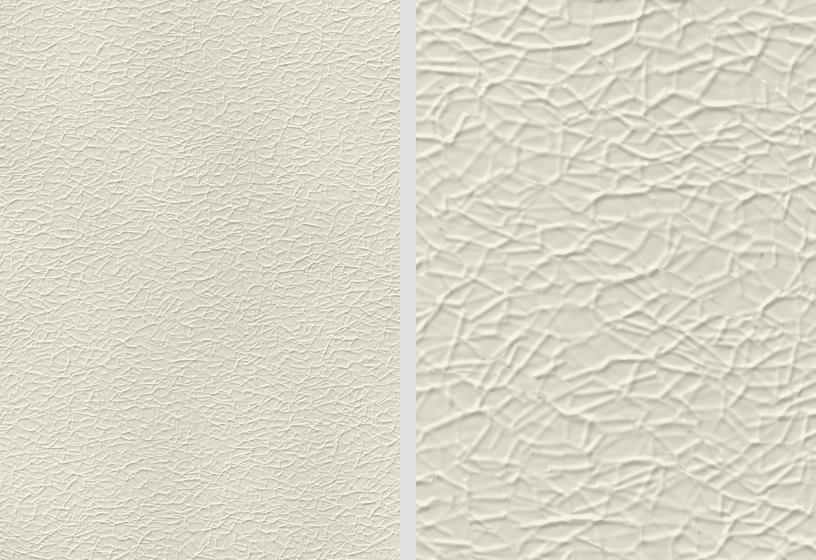
Left: the whole. Right: its middle third, enlarged.
Give the GLSL for this texture, as a Shadertoy shader.

```glsl
const vec3 SHADOW = vec3(0.73, 0.72, 0.67);
const vec3 HIGHLIGHT = vec3(0.935, 0.92, 0.877);
const float BASE_TONE = 0.67;
const float SHADOW_GAIN = 0.75;
const float LIGHT_GAIN = 0.72;
const vec2 TONE_RANGE = vec2(-0.25, 1.12);

// Lengths are fractions of the canvas width
const vec2 LIGHT_STEP = vec2(-0.0006, 0.0013);
const vec2 CELLS = vec2(24.0, 38.0);
const float CREASE_WIDTH = 0.0025;
const float WEAKEST_CREASE = 0.05;
const int LAYERS = 3;
const float LAYER_GROWTH = 0.2;
const float LAYER_TURN = 0.3;
const float JITTER = 0.98;
const float WARP = 0.018;
const float WARP_SCALE = 13.0;
const vec2 GRAIN_SCALE = vec2(105.0, 150.0);
const float GRAIN_HEIGHT = 0.45;
const float MOTTLE = 0.15;
const float CENTRE_SHADE = 0.10;

vec2 hash22(vec2 p) {
    vec3 q = fract(p.xyx * vec3(0.1031, 0.1030, 0.0973));
    q += dot(q, q.yzx + 33.33);
    return fract((q.xx + q.yz) * q.zy);
}

vec2 noise2(vec2 p) {
    vec2 i = floor(p);
    vec2 f = fract(p);
    f = f * f * (3.0 - 2.0 * f);
    vec2 low = mix(hash22(i), hash22(i + vec2(1, 0)), f.x);
    vec2 high = mix(hash22(i + vec2(0, 1)), hash22(i + vec2(1, 1)), f.x);
    return mix(low, high, f.y);
}

vec2 cellPoint(vec2 cell) {
    return cell + 0.5 + JITTER * (hash22(cell) - 0.5);
}

// Raised Voronoi borders, with a random height for each border
float creases(vec2 p, vec2 scale, float seed) {
    vec2 q = p * scale + seed;
    vec2 home = floor(q);
    vec2 nearest = home;
    float best = 1e5;
    for (int y = -1; y <= 1; y++)
    for (int x = -1; x <= 1; x++) {
        vec2 cell = home + vec2(x, y);
        vec2 offset = cellPoint(cell) - q;
        float d = dot(offset, offset);
        if (d < best) {
            best = d;
            nearest = cell;
        }
    }

    vec2 a = cellPoint(nearest);
    float height = 0.0;
    for (int y = -2; y <= 2; y++)
    for (int x = -2; x <= 2; x++) {
        if (x == 0 && y == 0) continue;
        vec2 cell = nearest + vec2(x, y);
        vec2 b = cellPoint(cell);
        vec2 normal = normalize(b - a);
        // Border distance, brought back from cell space to canvas space
        float d = dot(0.5 * (a + b) - q, normal) / length(normal * scale);
        float strength = mix(WEAKEST_CREASE, 1.0, hash22(nearest + cell + 0.5).x);
        height = max(height, strength * exp(-d * d / (CREASE_WIDTH * CREASE_WIDTH)));
    }
    return height;
}

// Crossing crease layers over a fine uneven ground
float surface(vec2 p) {
    float height = GRAIN_HEIGHT * noise2(p * GRAIN_SCALE).x;
    p += WARP * (noise2(p * WARP_SCALE) - 0.5);
    for (int i = 0; i < LAYERS; i++) {
        float layer = float(i);
        float angle = LAYER_TURN * (layer - 1.0);
        mat2 turn = mat2(cos(angle), sin(angle), -sin(angle), cos(angle));
        vec2 scale = CELLS * (1.0 + LAYER_GROWTH * layer);
        height += creases(turn * p, scale, 37.0 * (layer + 2.0));
    }
    return height;
}

void mainImage(out vec4 fragColor, in vec2 fragCoord) {
    vec2 p = fragCoord / iResolution.x;
    vec2 uv = fragCoord / iResolution.xy;

    // Relief lit from the upper left
    float slope = surface(p - LIGHT_STEP) - surface(p + LIGHT_STEP);
    float tone = BASE_TONE + slope * (slope < 0.0 ? SHADOW_GAIN : LIGHT_GAIN);

    // Broad, faint unevenness, darkest around the middle
    tone += MOTTLE * (noise2(p * 5.0).x - 0.5);
    vec2 centred = (uv - vec2(0.5, 0.48)) * vec2(3.2, 2.6);
    tone -= CENTRE_SHADE * exp(-dot(centred, centred));

    tone = clamp(tone, TONE_RANGE.x, TONE_RANGE.y);
    fragColor = vec4(mix(SHADOW, HIGHLIGHT, tone), 1.0);
}
```
